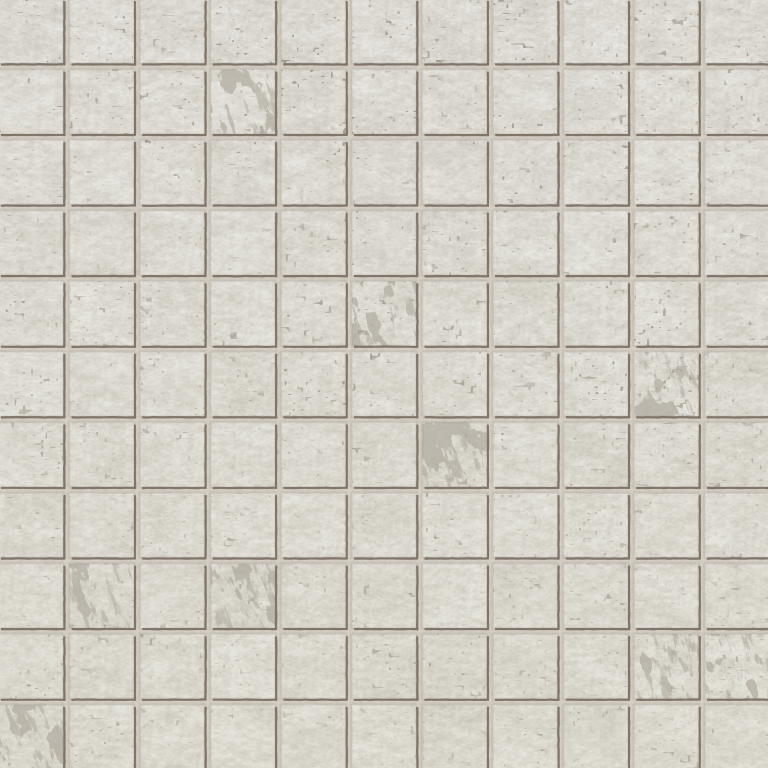
Write a Shadertoy shader that draws this pattern.

```glsl
// Square mosaic of pale, pitted stone tiles with sunken grout and a shadow at lower right.

const float REPEATS = 10.88;               // tiles across the canvas height
const float TILE_HALF = 0.457;             // half tile side, in cells
const float CORNER = 0.012;                // corner radius, in cells
const vec2 SHADOW_SHIFT = vec2(0.031, -0.031);
const float FLAKED_SHARE = 0.06;           // share of tiles with a flaked face
const vec3 STONE_LIGHT = vec3(0.890, 0.887, 0.862);
const vec3 STONE_DARK = vec3(0.775, 0.757, 0.715);
const vec3 PIT_COLOR = vec3(0.600, 0.565, 0.510);
const vec3 FLAKE_COLOR = vec3(0.690, 0.665, 0.620);
const vec3 GROUT_COLOR = vec3(0.815, 0.788, 0.745);
const vec3 SHADOW_COLOR = vec3(0.505, 0.460, 0.415);

float hash(vec2 p) {
    return fract(sin(dot(p, vec2(127.1, 311.7))) * 43758.5453);
}

float noise(vec2 p) {
    vec2 i = floor(p);
    vec2 f = fract(p);
    f = f * f * (3.0 - 2.0 * f);
    return mix(mix(hash(i), hash(i + vec2(1.0, 0.0)), f.x),
               mix(hash(i + vec2(0.0, 1.0)), hash(i + vec2(1.0, 1.0)), f.x), f.y);
}

float fbm(vec2 p) {
    float sum = 0.0;
    float weight = 0.5;
    for (int i = 0; i < 4; i++) {
        sum += weight * noise(p);
        p = p * 1.93 + vec2(17.3, 9.1);
        weight *= 0.5;
    }
    return sum / 0.9375;
}

float tileDistance(vec2 p) {
    vec2 d = abs(p) - TILE_HALF + CORNER;
    return length(max(d, 0.0)) + min(max(d.x, d.y), 0.0) - CORNER;
}

vec3 stone(vec2 local, vec2 id, float height) {
    float seed = hash(id + 3.7);
    vec2 p = local + 40.0 * vec2(seed, hash(id + 8.2));

    // Broad clouds and fine, slightly horizontal grain
    float cloud = fbm(p * vec2(2.2, 4.5));
    float grain = fbm(p * vec2(10.0, 17.0));
    float grit = noise(p * vec2(29.0, 38.0));
    float tone = 0.72 + 0.55 * (cloud - 0.5) + 0.75 * (grain - 0.5)
               + 0.34 * (grit - 0.5) + 0.16 * (seed - 0.5);
    vec3 color = mix(STONE_DARK, STONE_LIGHT, clamp(tone, 0.0, 1.1));
    color *= mix(vec3(0.994, 0.991, 0.979), vec3(1.004, 1.003, 1.005), height);

    // Pits gather in drifts, more of them towards the top
    float drift = smoothstep(0.3, 0.7, fbm(p * 2.6 + 5.0));
    float density = drift * (0.45 + 0.4 * height + 0.3 * hash(id + 1.9));
    float pit = smoothstep(0.80, 0.94, noise(p * vec2(17.0, 23.0) + 11.0));
    color = mix(color, PIT_COLOR, 0.75 * pit * density);

    // Rare tiles carry steep flakes and a worn patch
    float flaked = step(hash(id + 21.3), FLAKED_SHARE);
    vec2 slanted = vec2(p.x + 0.35 * p.y, p.y - 0.35 * p.x);
    float flake = smoothstep(0.52, 0.70, fbm(slanted * vec2(14.0, 4.0)));
    float wear = smoothstep(0.59, 0.64, fbm(slanted * vec2(5.0, 2.8) + 7.0));
    return mix(color, FLAKE_COLOR, flaked * max(0.6 * flake, 0.7 * wear));
}

void mainImage(out vec4 fragColor, in vec2 fragCoord) {
    vec2 uv = (fragCoord - 0.5 * iResolution.xy) / iResolution.y;
    vec2 grid = uv * REPEATS + 0.5;
    vec2 id = floor(grid);
    vec2 local = fract(grid) - 0.5;
    float pixel = REPEATS / iResolution.y;

    // Slightly uneven tile edges
    float wobble = 0.006 * (noise(grid * 13.0 + 60.0) - 0.5);
    float face = tileDistance(local) + wobble;
    float shadow = tileDistance(local - SHADOW_SHIFT) + wobble;

    // Grout with the tile shadow on it
    vec3 color = GROUT_COLOR + 0.035 * (noise(grid * 31.0 + 90.0) - 0.5);
    color *= mix(0.95, 1.02, smoothstep(0.0, 0.05, face));
    float shadowEdge = max(0.009, 0.5 * pixel);
    color = mix(color, SHADOW_COLOR, 1.0 - smoothstep(-shadowEdge, shadowEdge, shadow));

    // Tile face with a softly darkened rim
    vec3 tile = stone(local, id, clamp(uv.y + 0.5, 0.0, 1.0));
    tile *= 1.0 - 0.07 * smoothstep(-0.025, 0.0, face);
    float cover = 1.0 - smoothstep(-0.5 * pixel, 0.5 * pixel, face);
    fragColor = vec4(mix(color, tile, cover), 1.0);
}
```
